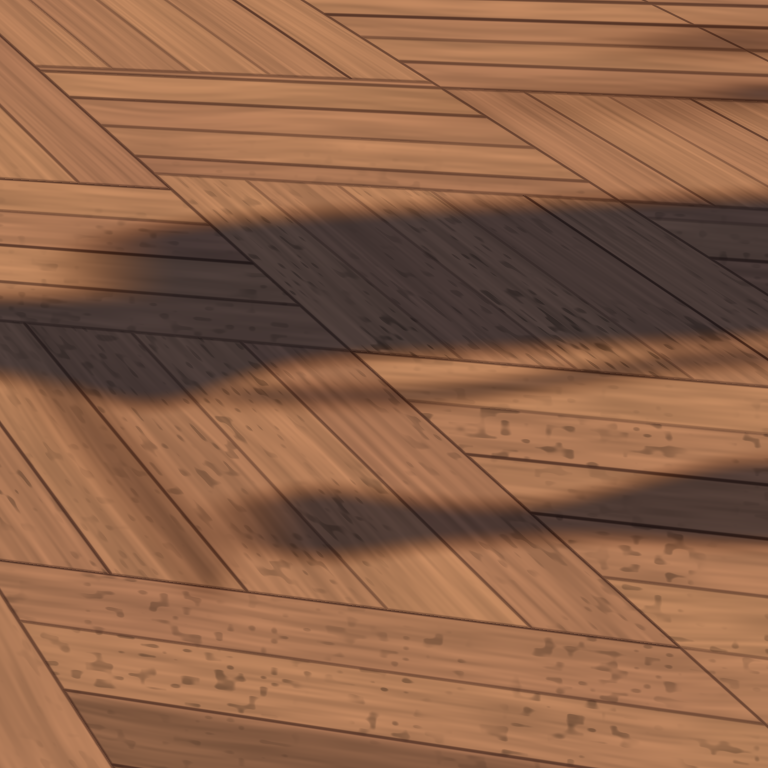
Write a WebGL 2 fragment shader that draws this texture.

```glsl
#version 300 es
precision highp float;
// Herringbone wooden floor in low sun, crossed by soft shadows.
// Two perspective plank families (a diagonal fan and slanted rows) are chosen
// zone by zone; noise adds grain and pores, and soft bands form the shadows.

uniform vec2 u_resolution;
out vec4 outColor;

const vec3 WOOD_BRIGHT = vec3(0.71, 0.50, 0.35);
const vec3 WOOD_DULL = vec3(0.63, 0.43, 0.315);
const vec3 SHADE = vec3(0.265, 0.208, 0.198);
const vec3 SEAM = vec3(0.23, 0.13, 0.10);
const vec3 PENUMBRA_WARMTH = vec3(0.0, 0.025, 0.04);
const float STRIP_WIDTH = 0.130;    // width of a diagonal plank
const float STRIPS_PER_BAY = 5.0;   // diagonal planks between long joints
const float ROW_DENSITY = 15.15;    // rows per unit of log depth
const float ROW_HORIZON = 0.38;
const float SEAM_HALF_WIDTH = 0.0022;
const float GRAIN_AMOUNT = 0.13;
const float PORE_AMOUNT = 0.30;
const float PENUMBRA = 0.019;

float hash(vec2 p) {
  vec3 q = fract(p.xyx * 0.1031);
  q += dot(q, q.yzx + 33.33);
  return fract((q.x + q.y) * q.z);
}

float noise(vec2 p) {
  vec2 i = floor(p), f = fract(p);
  f = f * f * (3.0 - 2.0 * f);
  return mix(mix(hash(i), hash(i + vec2(1, 0)), f.x),
             mix(hash(i + vec2(0, 1)), hash(i + vec2(1, 1)), f.x), f.y);
}

float blob(vec2 p, vec2 center, vec2 radius) {
  vec2 d = (p - center) / radius;
  return exp(-dot(d, d));
}

float segmentDistance(vec2 p, vec2 a, vec2 b) {
  vec2 d = b - a;
  return length(p - a - d * clamp(dot(p - a, d) / dot(d, d), 0.0, 1.0));
}

// Soft horizontal band between two heights
float band(float y, float top, float bottom) {
  return smoothstep(top - PENUMBRA, top + PENUMBRA, y)
       * (1.0 - smoothstep(bottom - PENUMBRA, bottom + PENUMBRA, y));
}

float shadowAmount(vec2 p) {
  float x = p.x, y = p.y;
  // Broad shadow with a sunlit notch at its left end
  float top = 0.288 - 0.034 * x + 0.055 * exp(-6.0 * x);
  float bottom = 0.485 - 0.045 * x + 0.05 * exp(-pow((x - 0.2) / 0.13, 2.0));
  float notch = 1.0 - smoothstep(0.37, 0.405, y);
  float light = 1.0 - band(y, top, bottom) * mix(1.0, smoothstep(0.03, 0.24, x), notch);
  // Thin streak just under it
  float streak = 0.515 - 0.05 * smoothstep(0.5, 1.0, x);
  light *= 1.0 - 0.6 * smoothstep(0.2, 0.35, x) * exp(-pow((y - streak) / 0.016, 2.0));
  // Lower shadow, pinched in the middle
  float center = 0.682 - 0.027 * smoothstep(0.6, 1.0, x);
  float halfHeight = 0.022 + 0.021 * exp(-pow((x - 0.42) / 0.12, 2.0))
                   + 0.033 * smoothstep(0.68, 1.0, x);
  light *= 1.0 - 0.92 * smoothstep(0.22, 0.42, x) * band(y, center - halfHeight, center + halfHeight);
  // Diagonal stain and wisps at the upper right
  float stain = segmentDistance(p, vec2(0.04, 0.47), vec2(0.27, 0.74));
  light *= 1.0 - 0.42 * exp(-pow(stain / 0.033, 2.0));
  light *= 1.0 - 0.5 * blob(p, vec2(0.95, 0.055), vec2(0.14, 0.02));
  light *= 1.0 - 0.7 * blob(p, vec2(1.0, 0.122), vec2(0.08, 0.014));
  light *= 1.0 - 0.25 * blob(p, vec2(0.85, 0.135), vec2(0.25, 0.025));
  return 1.0 - light;
}

float seamLine(float dist) {
  return 1.0 - smoothstep(0.3, 1.4, dist / SEAM_HALF_WIDTH);
}

vec3 floorColor(vec2 p) {
  // Plank coordinates: strips fan downward, rows widen downward
  float depth = p.y - 0.44;
  float fan = 1.0 + 0.72 * depth;
  float across = (p.x - 0.795 * depth) / fan;
  float strip = (across - 0.438) / STRIP_WIDTH;
  float level = (p.y - 0.03 * p.x) / (1.0 + 0.135 * p.x);
  float row = ROW_DENSITY * log(level + ROW_HORIZON) - 0.57;
  float rowHeight = (level + ROW_HORIZON) / ROW_DENSITY;
  float stripSpan = STRIP_WIDTH * fan * 0.7;

  // Rows that bound the diagonal zone in each bay: start, end, top
  float bay = clamp(floor(strip / STRIPS_PER_BAY), -2.0, 1.0);
  vec3 zone = bay < -1.5 ? vec3(-40, 40, -40) : bay < -0.5 ? vec3(-4, 1, -8)
            : bay < 0.5 ? vec3(-8.46, -4, -12.2) : vec3(-12, -8.46, -40);
  bool diagonal = (row > zone.x && row < zone.y) || row < zone.z;

  // Tone, grain and pores of one plank
  float plankCoord = diagonal ? strip : row;
  vec2 id = vec2(floor(plankCoord), bay * 7.0 + (diagonal ? 40.0 : 80.0));
  float tone = 0.5 * hash(id) + 0.5 * (1.0 - mod(id.x, 2.0));
  vec2 along = diagonal ? vec2(depth * 7.0, across * 95.0) : vec2(p.x * 6.0, level * 110.0);
  along.y += 2.0 * noise(along * vec2(0.8, 0.06));
  float grain = 0.6 * noise(along + id * 3.0) + 0.4 * noise(along * vec2(2.5, 2.3));
  vec2 poreCell = diagonal ? vec2(across * 150.0, depth * 85.0) : vec2(p.x * 70.0, level * 150.0);
  float pores = smoothstep(0.66, 0.9, noise(poreCell)) * smoothstep(0.2, 0.6, noise(p * 14.0));
  pores *= mix(0.2, 1.0, hash(id + 9.0)) * smoothstep(0.15, 0.4, p.y);
  vec3 wood = mix(WOOD_DULL, WOOD_BRIGHT, clamp(tone * 0.7 + 0.5 * noise(p * 5.0), 0.0, 1.0));
  wood *= 1.0 + GRAIN_AMOUNT * (grain - 0.5) * 2.0 - PORE_AMOUNT * pores;
  wood *= 1.0 - 0.22 * smoothstep(0.885, 0.9, level) * float(bay == -1.0);

  // Seams: plank edges, zone ends and the long bay joints
  float edge = 0.5 - abs(fract(plankCoord) - 0.5);
  float plankSeam = seamLine(edge * (diagonal ? stripSpan : rowHeight));
  float strength = mix(0.3, 0.9, hash(vec2(floor(plankCoord + 0.5), id.y + 3.0)));
  vec3 ends = abs(row - zone);
  float endSeam = seamLine(min(ends.x, min(ends.y, ends.z)) * rowHeight);
  float joint = 0.5 - abs(fract(strip / STRIPS_PER_BAY) - 0.5);
  float jointSeam = seamLine(joint * STRIPS_PER_BAY * stripSpan);
  float seam = max(plankSeam * strength, max(endSeam * 0.5, jointSeam * 0.7));
  wood = mix(wood, SEAM, seam * 0.85);

  // Sunlight to shade, with a warm penumbra
  float s = shadowAmount(p);
  vec3 shaded = SHADE * wood / mix(WOOD_DULL, WOOD_BRIGHT, 0.4);
  return mix(wood, shaded, s) - 4.0 * s * (1.0 - s) * PENUMBRA_WARMTH;
}

void main() {
  // Four samples smooth every edge; y runs downward from the top
  vec3 color = vec3(0.0);
  for (int i = 0; i < 4; i++) {
    vec2 offset = vec2(i & 1, i >> 1) * 0.5 - 0.25;
    vec2 uv = (gl_FragCoord.xy + offset) / u_resolution;
    color += floorColor(vec2(uv.x, 1.0 - uv.y));
  }
  outColor = vec4(color * 0.25, 1.0);
}
```
